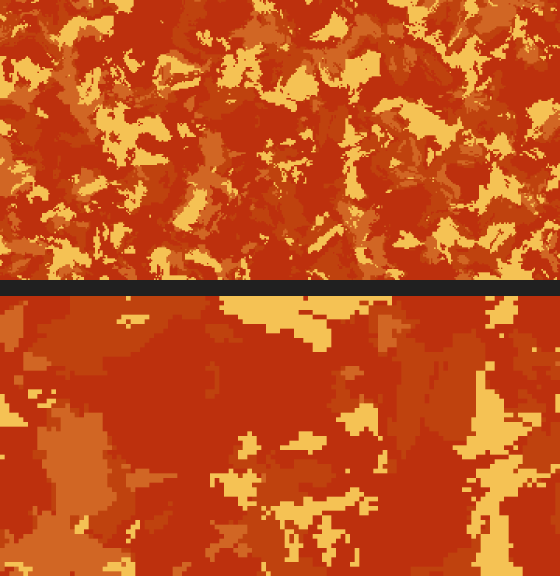
Top: the whole. Bottom: its middle third, enlarged.
A Shadertoy shader for this texture:

```glsl
// Ragged camouflage of yellow flecks and orange patches on a rust red ground.

const vec3 RUST_RED     = vec3(0.74, 0.187, 0.05);
const vec3 BURNT_ORANGE = vec3(0.75, 0.26, 0.055);
const vec3 SOFT_ORANGE  = vec3(0.82, 0.40, 0.14);
const vec3 YELLOW       = vec3(0.96, 0.76, 0.33);

// Sizes are counted per canvas height.
const float FLECK_FREQ = 13.5;
const float PATCH_FREQ = 9.0;
const float WARP_FREQ  = 10.0;
const float WARP_SIZE  = 0.09;
const float GRAIN_GRID = 180.0;  // small square steps along the edges
const float TILE_GRID  = 52.0;   // larger tiles that slip sideways
const float TILE_SLIP  = 0.012;

// Higher levels cover less area.
const float FLECK_LEVEL = 0.607;
const float SOFT_LEVEL  = 0.624;
const float BURNT_LEVEL = 0.523;
const float OCTAVE_GAIN = 0.62;
const int   OCTAVES     = 4;
const int   SUBSAMPLES  = 3;

float hash(vec2 p) {
    vec3 q = fract(p.xyx * 0.1031);
    q += dot(q, q.yzx + 33.33);
    return fract((q.x + q.y) * q.z);
}

vec2 hash2(vec2 p) {
    return vec2(hash(p + 17.0), hash(p + 91.0));
}

float valueNoise(vec2 p) {
    vec2 cell = floor(p);
    vec2 f = fract(p);
    f = f * f * (3.0 - 2.0 * f);
    float low  = mix(hash(cell), hash(cell + vec2(1, 0)), f.x);
    float high = mix(hash(cell + vec2(0, 1)), hash(cell + vec2(1, 1)), f.x);
    return mix(low, high, f.y);
}

// Layered noise, scaled to 0..1
float fbm(vec2 p) {
    float sum = 0.0, total = 0.0, weight = 1.0;
    for (int i = 0; i < OCTAVES; i++) {
        sum += weight * valueNoise(p);
        total += weight;
        weight *= OCTAVE_GAIN;
        p = p * 2.03 + 19.7;
    }
    return sum / total;
}

// Snap to small squares, slip the tiles, then bend the space
vec2 raggedWarp(vec2 p) {
    p = (floor(p * GRAIN_GRID) + 0.5) / GRAIN_GRID;
    p += (hash2(floor(p * TILE_GRID)) - 0.5) * TILE_SLIP;
    vec2 q = p * WARP_FREQ;
    vec2 bend = vec2(valueNoise(q + 40.0), valueNoise(q + 75.0)) - 0.5;
    return p + WARP_SIZE * bend;
}

vec3 camouflage(vec2 p) {
    vec2 q = raggedWarp(p);
    float fleck = fbm(q * FLECK_FREQ + 5.0);
    float patches = fbm(q * PATCH_FREQ + 130.0);
    float haze = 0.5 * (patches + fbm(q * PATCH_FREQ + 210.0));

    vec3 color = RUST_RED;
    color = mix(color, BURNT_ORANGE, step(BURNT_LEVEL, haze));
    color = mix(color, SOFT_ORANGE, step(SOFT_LEVEL, patches));
    return mix(color, YELLOW, step(FLECK_LEVEL, fleck));
}

void mainImage(out vec4 fragColor, in vec2 fragCoord) {
    // Average a grid of samples to smooth the edges
    vec3 sum = vec3(0.0);
    for (int y = 0; y < SUBSAMPLES; y++) {
        for (int x = 0; x < SUBSAMPLES; x++) {
            vec2 offset = (vec2(x, y) + 0.5) / float(SUBSAMPLES) - 0.5;
            sum += camouflage((fragCoord + offset) / iResolution.y);
        }
    }
    fragColor = vec4(sum / float(SUBSAMPLES * SUBSAMPLES), 1.0);
}
```
